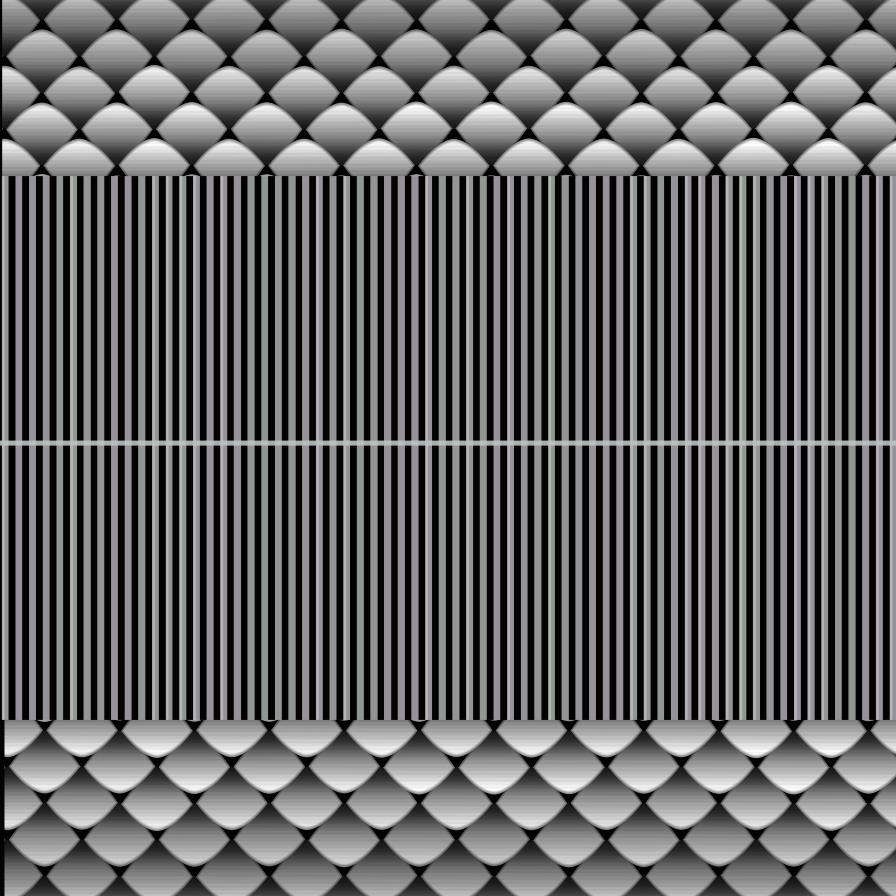
This pattern is drawn by a WebGL 2 fragment shader. Its source:

```glsl
#version 300 es
precision highp float;

#define STRIPES 65.6
#define STRIPE_PHASE 0.38
#define STRIPE_FILL 0.51
#define BAND_DEPTH 0.1966
#define SCALE_PITCH 0.0836
#define ROW_STEP 0.0406
#define FIRST_ROW 0.0221
#define DOME_HEIGHT 0.74
#define SEAM_Y 0.5055
#define SEAM_WIDTH 0.0056

uniform vec2 u_resolution;
out vec4 fragColor;

const vec3 BLACK = vec3(0.01);
const vec3 STEEL = vec3(0.58, 0.58, 0.59);
const vec3 SEAM = vec3(0.69, 0.72, 0.71);

float hash(vec2 p) {
    return fract(sin(dot(p, vec2(127.1, 311.7))) * 4375.85);
}

// Light falls from the bright dome (t = 0) to the shadowed tail (t = 1)
float scaleShade(float t) {
    float shade = mix(0.94, 0.62, smoothstep(0.0, 0.48, t));
    return mix(shade, 0.10, smoothstep(0.36, 0.98, t));
}

// Overlapping scales; depth is measured inward from the outer edge
vec3 scales(float x, float depth, float pixel) {
    float v = (depth - FIRST_ROW) / ROW_STEP;
    float soft = pixel / ROW_STEP;
    float tone = 0.01;
    for (int i = 0; i < 2; i++) {
        float row = floor(v) + float(i);
        float column = x / SCALE_PITCH - 0.5 * mod(row, 2.0);
        float id = floor(column + 0.5);
        float jitter = hash(vec2(id, row)) - 0.5;
        float q = abs(column - id) * 2.0 / 0.96;
        float w = v - row + 0.04 * jitter;

        // Rounded top edge and tapering lower edge
        float top = w + DOME_HEIGHT * (1.0 - pow(q, 1.75));
        float tail = 1.04 * (1.0 - pow(q, 1.35)) - w;
        float inside = min(top, tail) * 0.78;
        float cover = smoothstep(-0.5 * soft, 0.5 * soft, inside);

        float t = clamp((w + DOME_HEIGHT) / (1.0 + DOME_HEIGHT), 0.0, 1.0);
        float shade = scaleShade(t) * (1.0 + 0.08 * jitter);
        shade *= mix(0.55, 1.0, smoothstep(0.0, 0.10, inside));
        tone = mix(tone, shade, cover);
    }
    // Fine horizontal ribbing, and dimmer rows at the outer edge
    float ribs = sin(depth * 1600.0) + 0.6 * sin(depth * 930.0 + x * 9.0);
    tone *= 1.0 + 0.02 * ribs;
    return vec3(tone * mix(0.82, 1.05, smoothstep(0.0, 0.13, depth)));
}

vec3 stripes(vec2 uv, float pixel) {
    float u = uv.x * STRIPES - STRIPE_PHASE;
    float id = floor(u + 0.5);
    float offset = u - id;
    float soft = 0.6 * pixel * STRIPES;
    float width = STRIPE_FILL + 0.05 * (hash(vec2(id, 3.0)) - 0.5);
    float cover = 1.0 - smoothstep(-soft, soft, abs(offset) - 0.5 * width);

    // Slow tint drift and an occasional bright hairline
    float drift = sin(id * 0.9) + 0.5 * sin(id * 2.3);
    vec3 bar = STEEL + 0.012 * drift * vec3(0.6, -0.7, 1.0);
    float glint = step(0.72, hash(vec2(id, 8.0)));
    bar += 0.13 * glint * (1.0 - smoothstep(0.04, 0.14, abs(offset + 0.13)));
    vec3 color = mix(BLACK, bar, cover);

    float seam = abs(uv.y - SEAM_Y) - 0.5 * SEAM_WIDTH;
    float seamCover = 1.0 - smoothstep(-0.6 * pixel, 0.6 * pixel, seam);
    return mix(color, SEAM + 0.06 * (cover - 0.5), seamCover);
}

void main() {
    vec2 uv = gl_FragCoord.xy / u_resolution;
    float pixel = 1.0 / min(u_resolution.x, u_resolution.y);

    // The lower band mirrors the upper one with a slight sideways shift
    float depth = 0.5 - abs(uv.y - 0.5);
    float lower = step(uv.y, 0.5);
    float shift = mix(0.005, 0.008, lower);
    vec3 band = scales(uv.x - shift, depth, pixel);

    // Black margin on the left of each band
    float margin = mix(0.0025, 0.0050, lower);
    band = mix(BLACK, band, smoothstep(-0.5 * pixel, 0.5 * pixel, uv.x - margin));

    float middle = smoothstep(-0.5 * pixel, 0.5 * pixel, depth - BAND_DEPTH);
    fragColor = vec4(mix(band, stripes(uv, pixel), middle), 1.0);
}
```
